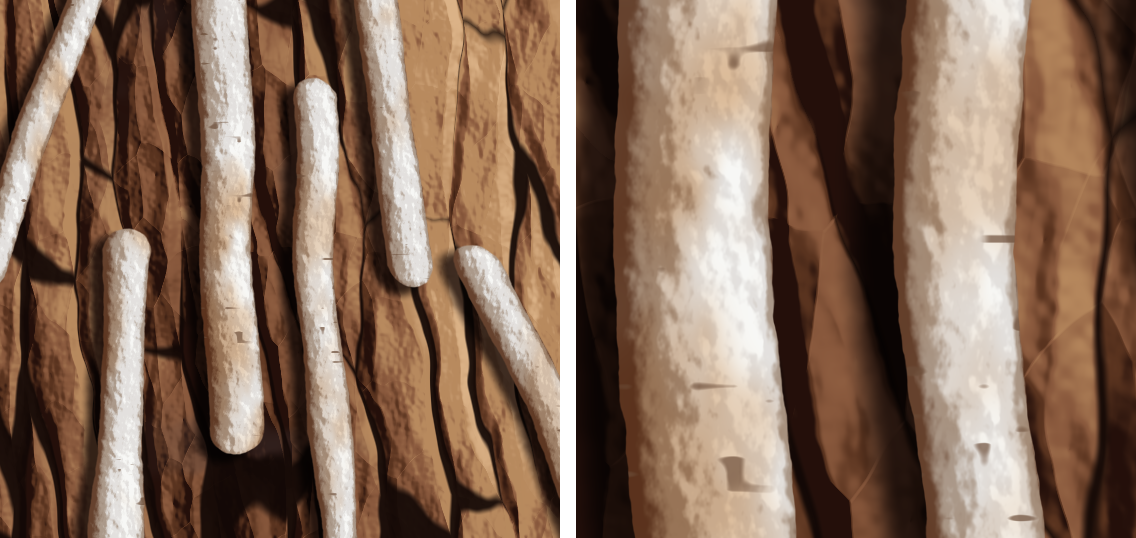
Left: the whole. Right: its middle third, enlarged.
This texture is drawn by a WebGL 2 fragment shader. Its source:

```glsl
#version 300 es
precision highp float;
uniform vec2 u_resolution;
out vec4 fragColor;

float hash(vec2 p) {
  return fract(sin(dot(p, vec2(127.1, 311.7))) * 43758.5453);
}

float noise(vec2 p) {
  vec2 i = floor(p), f = fract(p);
  f = f * f * (3.0 - 2.0 * f);
  return mix(mix(hash(i), hash(i + vec2(1, 0)), f.x),
             mix(hash(i + vec2(0, 1)), hash(i + vec2(1, 1)), f.x), f.y);
}

float fbm(vec2 p) {
  float sum = 0.0, amp = 0.53;
  for (int k = 0; k < 4; k++) {
    sum += amp * noise(p);
    p = mat2(1.6, 1.2, -1.2, 1.6) * p + 3.7;
    amp *= 0.5;
  }
  return sum;
}

// Nearest cell distance, gap to the next cell, cell value
vec3 cells(vec2 p) {
  vec2 base = floor(p);
  float near = 9.0, next = 9.0, id = 0.0;
  for (int y = -1; y <= 1; y++)
    for (int x = -1; x <= 1; x++) {
      vec2 c = base + vec2(x, y);
      vec2 seed = c + 0.1 + 0.8 * vec2(hash(c), hash(c + 41.3));
      float d = distance(p, seed);
      if (d < near) { next = near; near = d; id = hash(c + 17.9); }
      else next = min(next, d);
    }
  return vec3(near, next - near, id);
}

vec2 warp(vec2 p) {
  return p + vec2(0.09, 0.12) * (vec2(fbm(p * vec2(6, 3)), fbm(p * vec2(7, 4) + 9.0)) - 0.5);
}

vec3 plates(vec2 p) {
  vec2 w = warp(p);
  return cells(vec2(w.x + 0.12 * w.y, w.y) * vec2(9.5, 1.9));
}

float middleBand(vec2 p) {
  float x = (p.x - 0.45 + 0.12 * (p.y - 0.5)) / 0.19;
  return exp(-x * x);
}

// Height of the torn clay: long plates, thumbed hollows, grain
float clayHeight(vec2 p) {
  vec2 w = warp(p + 0.3);
  float hollows = cells(w * vec2(13, 7)).x;
  return 0.018 * smoothstep(0.0, 0.4, plates(p).y)
       + mix(0.012, 0.04, middleBand(p)) * hollows
       + 0.022 * fbm(p * vec2(16, 8)) + 0.0012 * noise(p * 120.0);
}

vec3 clayRamp(float t) {
  vec3 c = mix(vec3(0.14, 0.06, 0.04), vec3(0.35, 0.20, 0.12), smoothstep(0.05, 0.3, t));
  c = mix(c, vec3(0.54, 0.35, 0.24), smoothstep(0.3, 0.55, t));
  c = mix(c, vec3(0.72, 0.54, 0.37), smoothstep(0.53, 0.78, t));
  return mix(c, vec3(0.86, 0.70, 0.53), smoothstep(0.85, 1.1, t));
}

vec3 clayColour(vec2 p) {
  float e = 0.0018, h = clayHeight(p);
  vec2 slope = vec2(clayHeight(p + vec2(e, 0)) - h, clayHeight(p + vec2(0, e)) - h) / e;
  float light = dot(normalize(vec3(-slope, 1.0)), normalize(vec3(0.6, 0.35, 0.7)));
  vec3 plate = plates(p);
  float band = middleBand(p);
  float tone = 0.58 + 0.75 * (light - 0.71) + 0.5 * (fbm(p * vec2(5, 3) + 4.0) - 0.5)
             + 0.16 * (plate.z - 0.5) - 0.24 * band + 0.12 * smoothstep(0.65, 0.9, p.x);
  vec3 col = clayRamp(tone);
  col = mix(col, vec3(0.27, 0.22, 0.22), 0.4 * band * smoothstep(0.5, 0.7, fbm(p * 6.0 + 20.0)));
  // Deep cracks of uneven width
  float width = 0.3 * noise(p * vec2(5, 3) + 2.0) - 0.1;
  float crack = 1.0 - smoothstep(width, width + 0.07, plate.y);
  return mix(col, vec3(0.07, 0.03, 0.02), 0.92 * crack);
}

// Pale roll: signed distance, position across from -1 to 1
vec2 roll(vec2 p, float i) {
  float t = (i - 2.5) / 2.5;
  float tilt = -0.4 * t * t * t - 0.05;
  float dx = p.x - 0.07 - 0.175 * i - tilt * (p.y - mix(0.75, 0.4, i / 5.0));
  dx -= 0.035 * (noise(vec2(p.y * 4.0, i * 7.3)) - 0.5);
  dx /= sqrt(1.0 + tilt * tilt);
  float r = mix(0.034, 0.05, hash(vec2(i, 3.0))) * (0.8 + 0.4 * noise(vec2(p.y * 5.0, i * 5.1)));
  float reach = 0.47 + 0.38 * exp(-(i - 2.5) * (i - 2.5)) + 0.09 * hash(vec2(i, 8.0));
  float along = mod(i, 2.0) < 0.5 ? 1.0 - p.y : p.y;
  float d = length(vec2(dx, max(0.0, along - reach + r * 0.6))) - r;
  return vec2(d + 0.005 * (fbm(p * 45.0) - 0.5), clamp(dx / r, -1.0, 1.0));
}

vec3 rollColour(vec2 p, float side, float d, float i) {
  float light = 0.5 * side + 0.87 * sqrt(max(0.0, 1.0 - side * side));
  vec2 grain = vec2(75, 50);
  light += 0.9 * (fbm(p * grain) - fbm((p + vec2(0.004, 0.003)) * grain));
  light += 0.35 * (fbm(p * vec2(14, 7) + i) - 0.5);
  light -= 0.25 * (1.0 - smoothstep(0.0, 0.012, -d));
  vec3 col = mix(vec3(0.40, 0.26, 0.18), vec3(0.67, 0.60, 0.54), smoothstep(-0.1, 0.5, light));
  col = mix(col, vec3(0.89, 0.88, 0.87), smoothstep(0.55, 0.88, light));
  col = mix(col, vec3(0.97, 0.97, 0.96), smoothstep(0.95, 1.15, light));
  // Clay stains and small nicks
  float stain = smoothstep(0.5, 0.75, fbm(p * vec2(10, 5) + i * 3.0));
  col = mix(col, col * vec3(0.86, 0.70, 0.54), stain * (0.35 + 0.5 * hash(vec2(i, 12.0))));
  float nick = smoothstep(0.86, 0.95, noise(p * vec2(45, 110))) * smoothstep(0.55, 0.7, noise(p * 16.0));
  return mix(col, vec3(0.42, 0.30, 0.22), 0.7 * nick);
}

void main() {
  vec2 p = gl_FragCoord.xy / u_resolution.y;
  float px = 1.0 / u_resolution.y;
  vec3 col = clayColour(p);
  // Each roll throws a shadow to the lower left, then covers the clay
  for (int k = 0; k < 6; k++) {
    float i = float(k);
    float shade = 1.0 - smoothstep(-0.012, 0.014, roll(p + vec2(0.024, 0.014), i).x);
    col *= 1.0 - 0.75 * shade * vec3(0.95, 1.0, 1.0);
    vec2 body = roll(p, i);
    col = mix(col, rollColour(p, body.y, body.x, i), 1.0 - smoothstep(-px, px, body.x));
  }
  fragColor = vec4(col, 1.0);
}
```
